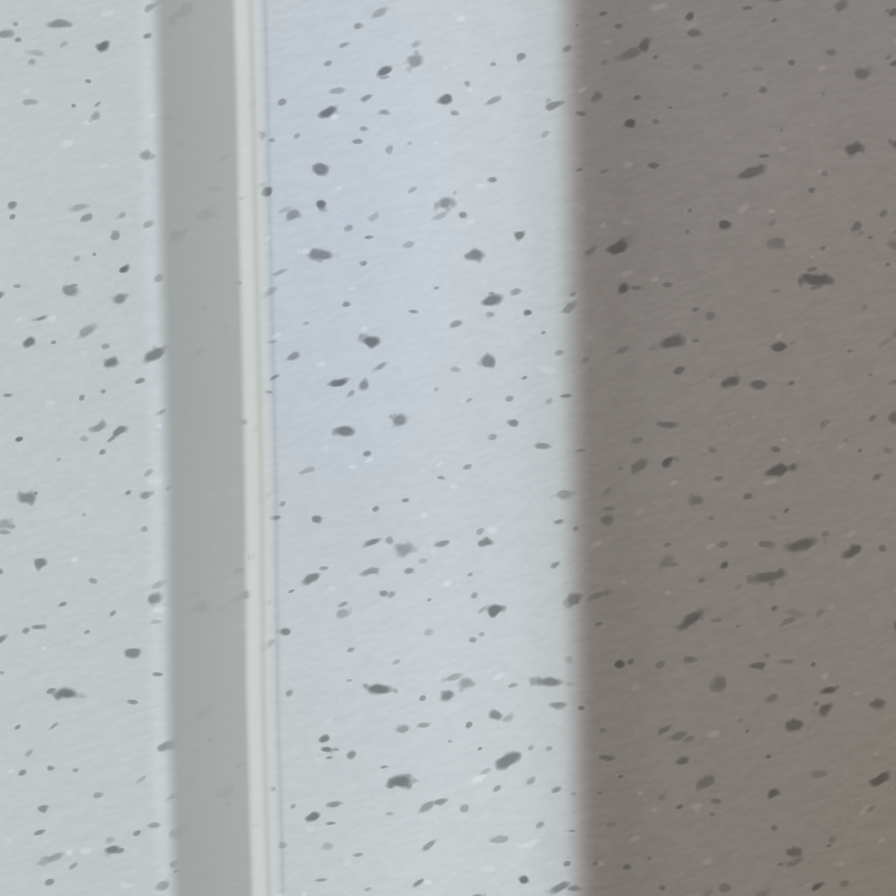
This texture is drawn by a three.js fragment shader. Its source:

```glsl
// Pale speckled stone panel with a vertical groove, a bright ridge and a soft brown shadow.
varying vec2 vUv;

float hash(vec2 p) {
  return fract(sin(dot(p, vec2(127.1, 311.7))) * 43758.5453);
}

float valueNoise(vec2 p) {
  vec2 cell = floor(p);
  vec2 f = fract(p);
  f = f * f * (3.0 - 2.0 * f);
  float low = mix(hash(cell), hash(cell + vec2(1.0, 0.0)), f.x);
  float high = mix(hash(cell + vec2(0.0, 1.0)), hash(cell + vec2(1.0, 1.0)), f.x);
  return mix(low, high, f.y);
}

vec2 rotate(vec2 p, float angle) {
  float c = cos(angle);
  float s = sin(angle);
  return vec2(c * p.x + s * p.y, c * p.y - s * p.x);
}

// Soft step across a vertical edge
float edge(float x, float center, float halfWidth) {
  return smoothstep(center - halfWidth, center + halfWidth, x);
}

// Ragged, tilted flecks scattered on a jittered grid; radius is in cells
float flecks(vec2 uv, float count, float density, float radius, float seed) {
  vec2 p = uv * count;
  vec2 home = floor(p);
  float ragged = 0.65 + 0.75 * valueNoise(uv * 140.0 + seed);
  float mark = 0.0;
  for (int j = -1; j <= 1; j++) {
    for (int i = -1; i <= 1; i++) {
      vec2 cell = home + vec2(float(i), float(j));
      vec2 id = cell + seed;
      vec2 center = cell + vec2(hash(id + 3.1), hash(id + 7.7));
      float present = step(hash(id + 11.3), density);
      float size = radius * mix(0.55, 1.15, hash(id + 17.9));
      float stretch = mix(1.1, 2.6, pow(hash(id + 23.5), 2.0));
      vec2 q = rotate(p - center, mix(-0.1, 0.7, hash(id + 29.2)));
      float d = length(q * vec2(1.0 / stretch, 1.15)) * ragged / size;
      float strength = mix(0.4, 1.0, hash(id + 37.4));
      mark = max(mark, present * strength * (1.0 - smoothstep(0.4, 1.15, d)));
    }
  }
  return mark;
}

// Light stone with a cool sheen in the upper middle
vec3 lightStone(vec2 uv) {
  vec3 color = mix(vec3(0.745, 0.775, 0.780), vec3(0.765, 0.795, 0.805), edge(uv.x, 0.33, 0.15));
  vec2 sheen = (uv - vec2(0.37, 0.74)) / vec2(0.17, 0.36);
  color += vec3(-0.008, -0.004, 0.026) * exp(-dot(sheen, sheen));
  float band = exp(-pow((uv.x - 0.49) / 0.05, 2.0));
  return color + 0.010 * band;
}

// Warm shaded stone, browner toward the lower right
vec3 shadedStone(vec2 uv) {
  vec3 color = mix(vec3(0.495, 0.475, 0.455), vec3(0.525, 0.507, 0.495), uv.y);
  color += vec3(0.012, 0.004, -0.006) * edge(uv.x, 0.87, 0.15) * (1.0 - uv.y);
  return color - 0.018 * exp(-pow((uv.x - 0.69) / 0.04, 2.0));
}

void main() {
  vec2 uv = vUv;
  float lean = 0.021 * (1.0 - uv.y);
  float x = uv.x - lean + 0.003 * (valueNoise(vec2(4.0, uv.y * 9.0)) - 0.5);

  // Panel and cast shadow
  float shadowX = uv.x - 0.012 * (1.0 - uv.y);
  float shade = 0.14 * edge(shadowX, 0.594, 0.035) + 0.86 * edge(shadowX, 0.634, 0.022);
  vec3 color = mix(lightStone(uv), shadedStone(uv), shade);

  // Groove with a dim wall on its left and a raised lip on its right
  float groove = edge(x, 0.174, 0.009) * (1.0 - edge(x, 0.261, 0.006));
  vec3 grooveColor = mix(vec3(0.625, 0.645, 0.640), vec3(0.655, 0.675, 0.665), edge(x, 0.22, 0.045));
  color += 0.025 * exp(-pow((x - 0.160) / 0.008, 2.0));
  color = mix(color, grooveColor, groove);
  float lip = edge(x, 0.262, 0.005) * (1.0 - edge(x, 0.288, 0.007));
  color = mix(color, vec3(0.795, 0.815, 0.805), lip);
  color -= 0.055 * exp(-pow((x - 0.279) / 0.004, 2.0));
  color -= 0.045 * exp(-pow((x - 0.295) / 0.003, 2.0));

  // Slanted grain and broad mottling
  vec2 slanted = rotate(uv, 0.28);
  float grain = valueNoise(slanted * vec2(75.0, 230.0)) - 0.5;
  float fine = valueNoise(slanted * vec2(240.0, 380.0) + 19.0) - 0.5;
  float mottle = valueNoise(uv * 7.0 + 5.0) - 0.5;
  float relief = mix(1.0, 0.25, max(groove, lip));
  color += relief * (0.020 * grain + 0.014 * fine) + 0.010 * mottle;

  // Dark mineral flecks, scarce in the groove and on the lip
  float large = flecks(uv, 18.0, 0.42, 0.155, 2.0);
  float small = flecks(uv, 32.0, 0.36, 0.150, 51.0);
  float dark = max(large, 0.65 * small) * mix(1.0, 0.12, max(groove, lip));
  color *= 1.0 - dark * mix(0.42, 0.33, shade);

  // Pale chips
  float pale = flecks(uv, 25.0, 0.22, 0.12, 93.0);
  color += 0.055 * pale * relief * (1.0 - dark);

  gl_FragColor = vec4(color, 1.0);
}
```
